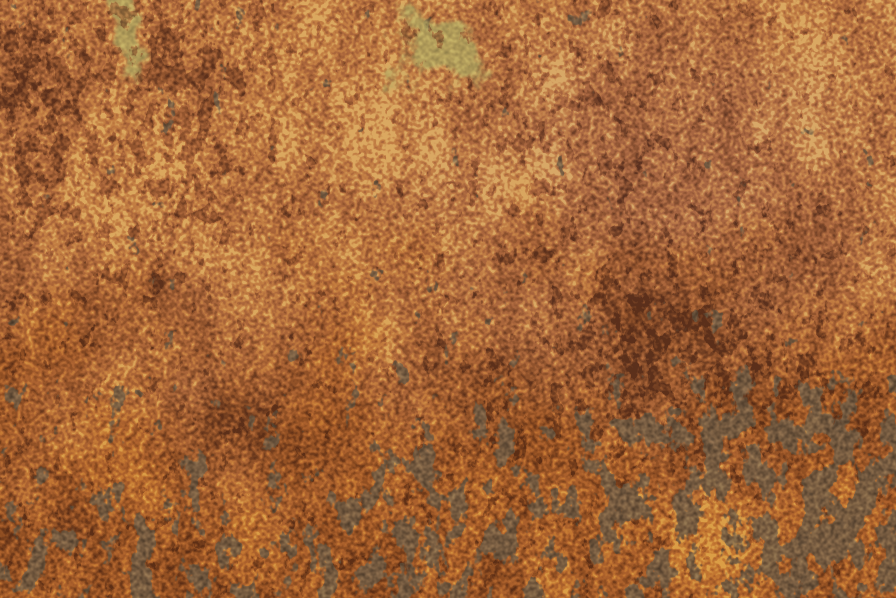
Give the GLSL for this texture, as a Shadertoy shader.

```glsl
#define GRAIN_SCALE 98.0
#define GRAIN_DEPTH 0.42
#define CLOUD_DEPTH 0.25
#define STREAK_DEPTH 0.17
#define FLAKE_DEPTH 0.27
#define BASE_TONE 0.525
#define STEEL vec3(0.43, 0.355, 0.265)
#define OLD_PAINT vec3(0.69, 0.64, 0.37)

float hash(vec2 cell) {
    vec3 q = fract(cell.xyx * 0.1031);
    q += dot(q, q.yzx + 33.33);
    return fract((q.x + q.y) * q.z);
}

float cornerSlope(vec2 cell, vec2 offset) {
    float angle = 6.2832 * hash(cell);
    return dot(vec2(cos(angle), sin(angle)), offset);
}

float gradientNoise(vec2 p) {
    vec2 i = floor(p), f = p - i;
    vec2 u = f * f * f * (f * (f * 6.0 - 15.0) + 10.0);
    vec2 e = vec2(1.0, 0.0);
    float low = mix(cornerSlope(i, f), cornerSlope(i + e, f - e), u.x);
    float high = mix(cornerSlope(i + e.yx, f - e.yx), cornerSlope(i + 1.0, f - 1.0), u.x);
    return mix(low, high, u.y);
}

float fbm(vec2 p) {
    float sum = 0.0, amplitude = 1.0;
    for (int octave = 0; octave < 4; octave++) {
        sum += amplitude * gradientNoise(p);
        p = mat2(1.6, 1.2, -1.2, 1.6) * p + 17.3;
        amplitude *= 0.55;
    }
    return sum;
}

// Soft elliptical stain
float stain(vec2 p, vec2 centre, vec2 radius) {
    vec2 d = (p - centre) / radius;
    return exp(-dot(d, d));
}

// Dark brown through orange to ochre
vec3 rustRamp(float tone) {
    vec3 c = mix(vec3(0.36, 0.19, 0.11), vec3(0.45, 0.25, 0.14), smoothstep(0.02, 0.19, tone));
    c = mix(c, vec3(0.57, 0.33, 0.18), smoothstep(0.19, 0.37, tone));
    c = mix(c, vec3(0.67, 0.40, 0.23), smoothstep(0.37, 0.53, tone));
    c = mix(c, vec3(0.76, 0.49, 0.26), smoothstep(0.53, 0.68, tone));
    return mix(c, vec3(0.86, 0.66, 0.37), smoothstep(0.68, 0.90, tone));
}

void mainImage(out vec4 fragColor, in vec2 fragCoord) {
    vec2 p = fragCoord / iResolution.y;
    p.x += 0.5 * (1.5 - iResolution.x / iResolution.y);
    vec2 warped = p + 0.09 * vec2(fbm(p * 5.0 + 3.0), fbm(p * 5.0 + 41.0));

    // Broad light and dark areas
    float tone = BASE_TONE + 0.14 * (p.y - 0.5);
    tone += 0.19 * stain(warped, vec2(0.62, 0.82), vec2(0.24, 0.28));
    tone += 0.15 * stain(warped, vec2(0.20, 0.62), vec2(0.12, 0.20));
    tone += 0.13 * stain(warped, vec2(1.42, 0.88), vec2(0.16, 0.15));
    tone += 0.15 * stain(warped, vec2(1.14, 0.10), vec2(0.20, 0.11));
    tone -= 0.12 * stain(warped, vec2(1.10, 0.40), vec2(0.28, 0.18));
    tone -= 0.10 * stain(warped, vec2(0.02, 0.50), vec2(0.14, 0.22));
    tone -= 0.09 * stain(warped, vec2(0.50, 0.28), vec2(0.13, 0.08));
    tone += CLOUD_DEPTH * fbm(p * vec2(7.0, 5.0) + 8.0);
    tone += STREAK_DEPTH * fbm(p * vec2(24.0, 8.0) + 60.0);

    // Dark flakes gathered in upright runs
    float runs = stain(warped, vec2(0.30, 0.84), vec2(0.10, 0.27));
    runs += 0.85 * stain(warped, vec2(0.07, 0.82), vec2(0.09, 0.24));
    runs += 0.65 * stain(warped, vec2(1.12, 0.40), vec2(0.26, 0.20));
    runs += 0.40 * stain(warped, vec2(0.95, 0.82), vec2(0.22, 0.18));
    float flakes = smoothstep(-0.06, 0.14, fbm(p * vec2(36.0, 27.0)) + 0.60 * runs - 0.42);
    tone -= FLAKE_DEPTH * flakes;

    // Fine pitted grain
    mat2 turn = mat2(0.8, 0.6, -0.6, 0.8);
    float grain = gradientNoise(turn * p * GRAIN_SCALE);
    grain += 0.85 * gradientNoise(p * turn * GRAIN_SCALE * 1.65 + 29.0);
    tone += GRAIN_DEPTH * grain;
    vec3 color = rustRamp(tone);

    // Redder, richer rust low down; dusty rust at the upper right
    float rich = smoothstep(0.65, 0.10, p.y + 0.3 * fbm(p * 4.0 + 90.0));
    float dusty = stain(warped, vec2(1.12, 0.72), vec2(0.38, 0.26));
    color *= mix(vec3(1.0), vec3(1.0, 0.94, 0.74), rich);
    color *= mix(vec3(1.0), vec3(0.98, 1.0, 1.13), dusty);

    // Bare grey patches near the foot
    float bare = 0.44 * smoothstep(0.55, 0.0, p.y);
    bare += 0.30 * stain(warped, vec2(1.18, 0.28), vec2(0.26, 0.16));
    bare += 0.36 * stain(warped, vec2(1.46, 0.16), vec2(0.17, 0.18));
    bare += 0.22 * stain(warped, vec2(0.72, 0.16), vec2(0.10, 0.18));
    float steel = smoothstep(0.0, 0.17, fbm(p * vec2(23.0, 16.0) + 130.0) + bare - 0.53 - 0.12 * grain);
    color = mix(color, STEEL * (1.0 + 0.35 * grain), 0.85 * steel);

    // Remnants of pale green paint
    float paint = stain(warped, vec2(0.71, 0.90), vec2(0.07, 0.09));
    paint += stain(warped, vec2(0.20, 0.97), vec2(0.04, 0.11));
    paint = smoothstep(0.35, 0.75, paint + 0.35 * fbm(p * 28.0 + 200.0));
    color = mix(color, OLD_PAINT * (1.0 + 0.14 * grain), 0.85 * paint * (1.0 - 0.6 * flakes));

    fragColor = vec4(clamp(color, 0.0, 1.0), 1.0);
}
```
